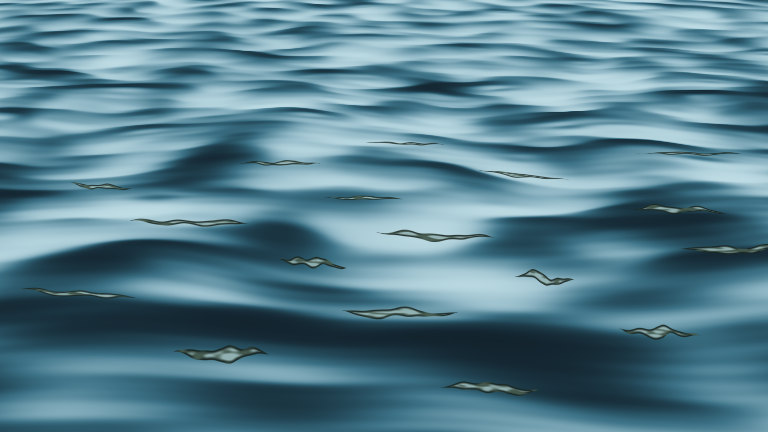
Write a Shadertoy shader that draws this texture.

```glsl
const float HORIZON = 1.16;
const int SLICKS = 17;
const vec3 WATER[6] = vec3[6](
    vec3(0.10, 0.20, 0.25), vec3(0.16, 0.33, 0.40), vec3(0.24, 0.45, 0.53),
    vec3(0.38, 0.57, 0.64), vec3(0.53, 0.69, 0.75), vec3(0.68, 0.81, 0.85));
const vec3 SLICK_RIM = vec3(0.10, 0.15, 0.13);
const vec3 SLICK_OLIVE = vec3(0.27, 0.35, 0.30);
const vec3 SLICK_PALE = vec3(0.58, 0.70, 0.70);

float hash(float n) {
    return fract(sin(n * 91.37 + 4.1) * 4375.85);
}

vec2 gradientAt(vec2 cell) {
    float angle = 6.2832 * fract(sin(dot(cell, vec2(127.1, 311.7))) * 4375.85);
    return vec2(cos(angle), sin(angle));
}

float gradientNoise(vec2 p) {
    vec2 i = floor(p), f = p - i;
    vec2 u = f * f * f * (f * (f * 6.0 - 15.0) + 10.0);
    vec2 e = vec2(0.0, 1.0);
    float low = mix(dot(gradientAt(i), f), dot(gradientAt(i + e.yx), f - e.yx), u.x);
    float high = mix(dot(gradientAt(i + e), f - e), dot(gradientAt(i + 1.0), f - 1.0), u.x);
    return mix(low, high, u.y);
}

// Sum of broad swell, main waves and fine ripples
float waves(vec2 p, float ripple) {
    float swell = 0.6 * gradientNoise(p * vec2(0.55, 0.42) + 7.3);
    float body = gradientNoise(p);
    float fine = ripple * gradientNoise(p * vec2(1.6, 2.1) + 31.7);
    return swell + body + fine;
}

// Waves leaning on themselves, which sharpens the upper edge of each dark face
float steepWaves(vec2 p, float ripple, float lean) {
    float w = 0.0;
    for (int i = 0; i < 4; i++) w = waves(p + vec2(0.0, lean * w), ripple);
    return w;
}

vec3 waterColour(float tone) {
    float pos = tone * 6.0 - 0.5;
    int i = int(clamp(floor(pos), 0.0, 4.0));
    return mix(WATER[i], WATER[i + 1], pos - float(i));
}

// Signed distance to a thin, wavering lens
float lens(vec2 q, float halfLength, float halfHeight, float seed) {
    float s = q.x / halfLength;
    q.y += halfHeight * 1.6 * gradientNoise(vec2(s * 1.7 + seed, seed));
    float swell = 0.8 + 0.9 * gradientNoise(vec2(s * 2.6, seed + 5.5));
    return abs(q.y) - halfHeight * swell * (1.0 - s * s);
}

// Pale patch with a dark rim and inner streaks
vec3 addSlick(vec3 colour, vec2 uv, vec2 centre, float seed, float pixel) {
    float depth = HORIZON - centre.y;
    float halfLength = (0.08 + 0.14 * hash(seed + 0.3)) * depth;
    float halfHeight = 0.018 * depth * depth * (0.6 + 0.6 * hash(seed + 0.6));
    vec2 q = uv - centre;
    q.y += q.x * mix(-0.01, 0.11, hash(seed + 0.8));
    float d = lens(q, halfLength, halfHeight, seed * 3.7);
    float inside = smoothstep(pixel, -pixel, d);
    float rim = smoothstep(-0.45 * halfHeight - pixel, -0.1 * halfHeight, d);
    float streak = gradientNoise(vec2(q.x / halfLength * 3.0, q.y / halfHeight * 1.3) + seed);
    vec3 film = mix(SLICK_OLIVE, SLICK_PALE, smoothstep(-0.3, 0.15, streak));
    film = mix(film, SLICK_RIM, rim * smoothstep(-0.35, 0.1, streak + 0.15));
    return mix(colour, film, inside * 0.95);
}

void mainImage(out vec4 fragColor, in vec2 fragCoord) {
    vec2 uv = fragCoord / iResolution.y;
    float pixel = 0.75 / iResolution.y;
    float middle = 0.5 * iResolution.x / iResolution.y;
    float depth = HORIZON - uv.y;

    // Perspective plane with gently bending wave fronts
    vec2 p = vec2((uv.x - middle) * 1.7 / depth, 28.0 * pow(depth, -0.3));
    p.y += 0.9 * gradientNoise(p * vec2(0.6, 0.25) + 13.0) + 0.12 * p.x;

    // Smooth water near the viewer, crisp chop farther away
    float far = smoothstep(0.1, 0.75, uv.y);
    float ripple = mix(0.16, 0.55, far) * smoothstep(0.12, 0.4, depth);
    float lean = mix(0.28, 0.5, far);
    float height = steepWaves(p, ripple, lean);
    float grain = gradientNoise(p * vec2(1.2, 4.5) + 50.0) * smoothstep(0.25, 0.6, depth);
    float lift = mix(-0.32, 0.38, smoothstep(0.0, 1.0, uv.y));
    float gain = mix(2.8, 2.1, smoothstep(0.5, 1.0, uv.y));
    float tone = 0.5 + 0.5 * tanh(gain * (height + 0.1 * grain) + lift);
    vec3 colour = waterColour(tone);

    // Scattered slicks, shrinking with distance
    for (int i = 0; i < SLICKS; i++) {
        float seed = float(i) + 1.0;
        float row = pow((float(i) + 0.5) / float(SLICKS), 0.6);
        vec2 centre = vec2(2.0 * middle * fract(seed * 0.618 + 0.1 * hash(seed)), 0.02 + 0.66 * row);
        colour = addSlick(colour, uv, centre, seed, pixel);
    }

    fragColor = vec4(clamp(colour, 0.0, 1.0), 1.0);
}
```
